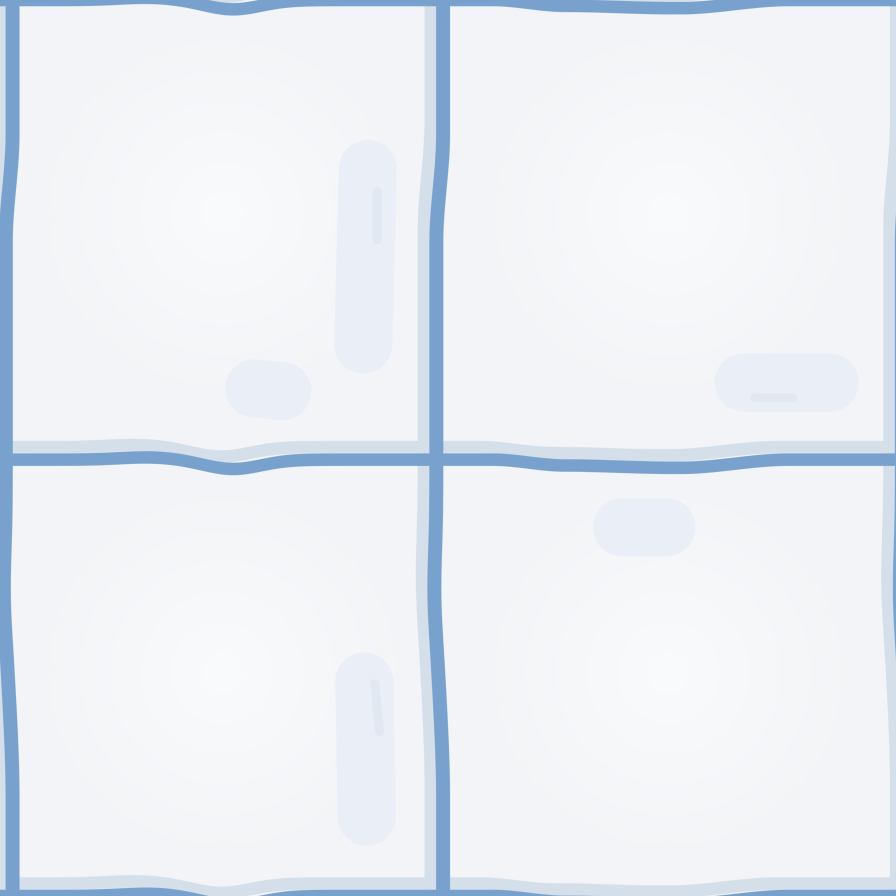
Give the GLSL for this pattern, as a three.js fragment shader.

```glsl
varying vec2 vUv;

const vec3 TILE_EDGE   = vec3(0.953, 0.958, 0.968);
const vec3 TILE_GLOW   = vec3(0.976, 0.981, 0.988);
const vec3 LINE_BLUE   = vec3(0.470, 0.630, 0.804);
const vec3 SHADE_BLUE  = vec3(0.836, 0.876, 0.918);
const vec3 SMUDGE_TINT = vec3(0.918, 0.935, 0.968);
const vec3 STREAK_TINT = vec3(0.886, 0.908, 0.945);

const vec2 FIRST_LINE   = vec2(0.0065, 0.0);    // left column, bottom row
const vec2 SECOND_LINE  = vec2(0.487, 0.487);
const vec2 HALF_WIDTH   = vec2(0.0078, 0.0070);
const vec2 SHADE_OFFSET = vec2(-0.0130, 0.0139);
const vec2 GLOW_CENTER  = vec2(0.248, 0.249);
const vec2 GLOW_STEP    = vec2(0.498, 0.513);
const float GLOW_RADIUS   = 0.20;
const float SMUDGE_RADIUS = 0.0325;
const float STREAK_RADIUS = 0.0050;

float bump(float t, float center, float width) {
  float d = (t - center) / width;
  return exp(-d * d);
}

// Sideways drift of the upright lines
float sway(float y) {
  float ends = smoothstep(0.73, 0.85, y) + 1.0 - smoothstep(0.11, 0.33, y);
  return 0.0075 * ends - 0.0022 * bump(y, 0.345, 0.06);
}

// Vertical drift of the level lines
float sag(float x) {
  float dip = 0.0104 * bump(x, 0.260, 0.045);
  float lift = 0.0026 * bump(x, 0.165, 0.045);
  float trough = 0.0065 * smoothstep(0.55, 0.63, x) + 0.0026 * smoothstep(0.63, 0.75, x);
  return lift - dip - trough * (1.0 - smoothstep(0.76, 0.88, x));
}

vec2 wrappedDistance(vec2 p, vec2 line) {
  return abs(fract(p - line + 0.5) - 0.5);
}

// Signed distance to the hand-drawn grid
float gridDistance(vec2 p) {
  vec2 q = p - vec2(sway(fract(p.y)), sag(fract(p.x)));
  vec2 d = min(wrappedDistance(q, FIRST_LINE), wrappedDistance(q, SECOND_LINE)) - HALF_WIDTH;
  return min(d.x, d.y);
}

float capsule(vec2 p, vec2 center, vec2 arm, float radius) {
  vec2 d = p - center;
  float along = clamp(dot(d, arm) / dot(arm, arm), -1.0, 1.0);
  return length(d - arm * along) - radius;
}

float cover(float dist, float pixel) {
  return 1.0 - smoothstep(-0.75 * pixel, 0.75 * pixel, dist);
}

void main() {
  vec2 p = vUv;
  float pixel = max(fwidth(p.x), fwidth(p.y));
  vec2 cell = step(SECOND_LINE, p);
  float right = cell.x;
  float upper = cell.y;

  // Tile with a soft glow
  float glowDistance = length(p - GLOW_CENTER - GLOW_STEP * cell);
  vec3 color = mix(TILE_GLOW, TILE_EDGE, clamp(glowDistance / GLOW_RADIUS, 0.0, 1.0));

  // Smudges: upright in the left column, level in the right
  vec2 uprightCenter = vec2(0.408, mix(0.164, 0.7135, upper));
  vec2 levelCenter = mix(vec2(0.719, 0.4115), vec2(0.878, 0.573), upper);
  vec2 uprightArm = mix(vec2(-0.0013, 0.0755), vec2(0.0026, 0.098), upper);
  vec2 levelArm = vec2(mix(0.0247, 0.048, upper), 0.0);
  vec2 center = mix(uprightCenter, levelCenter, right);
  float smudge = capsule(p, center, mix(uprightArm, levelArm, right), SMUDGE_RADIUS);
  float dab = capsule(p, vec2(0.2995, 0.565), vec2(0.0156, -0.0015), SMUDGE_RADIUS);
  color = mix(color, SMUDGE_TINT, cover(min(smudge, dab), pixel));

  // Thin streak inside each smudge, missing at the lower right
  vec2 streakShift = mix(vec2(0.013, 0.046), vec2(-0.0145, -0.017), right);
  vec2 streakArm = mix(vec2(-0.0026 * (1.0 - upper), 0.027), vec2(0.0215, 0.0), right);
  float streak = capsule(p, center + streakShift, streakArm, STREAK_RADIUS);
  float streakAmount = 1.0 - right * (1.0 - upper);
  color = mix(color, STREAK_TINT, streakAmount * cover(streak, pixel));

  // Pale shade beside the lines, then the lines
  color = mix(color, SHADE_BLUE, cover(gridDistance(p - SHADE_OFFSET), pixel));
  color = mix(color, LINE_BLUE, cover(gridDistance(p), pixel));

  gl_FragColor = vec4(color, 1.0);
}
```
